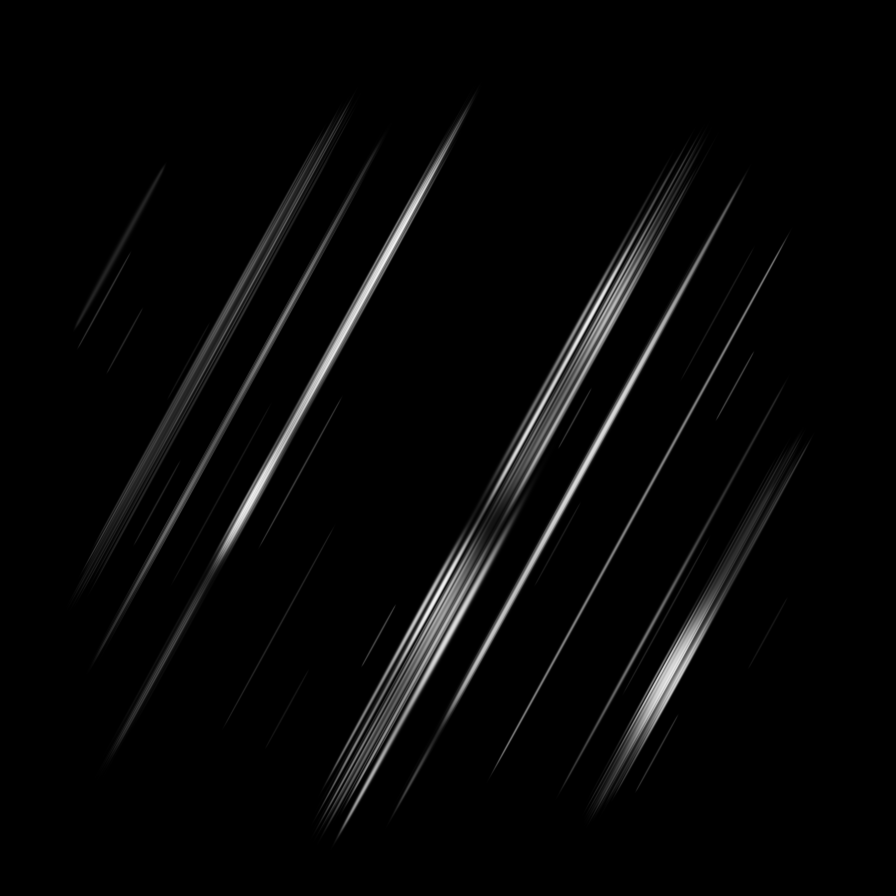
Give the GLSL for this background, as a Shadertoy shader.

```glsl
const vec2 STREAK_DIR = vec2(0.482, 0.876);
const int STRANDS = 14;
const int SCRATCHES = 16;

float hash(float n) {
    return fract(sin(n * 12.9898 + 4.137) * 43758.5453);
}

float noise(float x) {
    float cell = floor(x);
    return mix(hash(cell), hash(cell + 1.0), smoothstep(0.0, 1.0, x - cell));
}

float bump(float x, float centre, float spread) {
    float d = (x - centre) / spread;
    return exp(-d * d);
}

// Soft needle: q.x runs along it, q.y across it; ends taper to points
float needle(vec2 q, float offset, vec2 ends, float width, float blur) {
    float t = clamp((q.x - ends.x) / (ends.y - ends.x), 0.0, 1.0);
    float w = width * sqrt(4.0 * t * (1.0 - t));
    float soft = sqrt(w * w + blur * blur);
    float fade = smoothstep(0.0, 0.07, t) * smoothstep(1.0, 0.93, t);
    return bump(q.y, offset, soft) * fade * w / soft;
}

// Parallel strands with uneven brightness and staggered ends
float bundle(vec2 q, float offset, float spread, vec2 ends, float seed, float blur) {
    float light = 0.0;
    for (int i = 0; i < STRANDS; i++) {
        float k = float(i);
        float id = seed + k * 7.31;
        float place = (k + hash(id)) / float(STRANDS) - 0.5;
        float width = spread * mix(0.018, 0.065, hash(id + 1.7));
        float strength = mix(0.12, 1.0, pow(hash(id + 2.9), 1.6));
        vec2 trim = 0.12 * (ends.y - ends.x) * vec2(hash(id + 3.3), -hash(id + 4.1));
        float flicker = mix(0.45, 1.35, noise(q.x * 7.0 + id * 3.0));
        light += strength * flicker
            * needle(q, offset + place * spread, ends + trim * abs(place) * 2.0, width, blur);
    }
    return light;
}

// Sparse hairlines scattered within a disc
float scratches(vec2 q, float blur) {
    float light = 0.0;
    for (int i = 0; i < SCRATCHES; i++) {
        float k = float(i);
        float across = 0.9 * ((k + hash(k + 50.0)) / float(SCRATCHES) - 0.5);
        float reach = sqrt(0.21 - across * across);
        float halfLen = mix(0.04, 0.14, pow(hash(k + 71.0), 2.0));
        float mid = (hash(k + 93.0) * 2.0 - 1.0) * max(reach - halfLen, 0.0);
        float strength = mix(0.08, 0.4, pow(hash(k + 117.0), 2.0));
        light += strength * needle(q, across, vec2(mid - halfLen, mid + halfLen), 0.0008, blur);
    }
    return light;
}

void mainImage(out vec4 fragColor, in vec2 fragCoord) {
    vec2 p = (fragCoord - 0.5 * iResolution.xy) / iResolution.y;
    float blur = 0.6 / iResolution.y;
    vec2 q = vec2(dot(p, STREAK_DIR), dot(p, vec2(STREAK_DIR.y, -STREAK_DIR.x)));
    float u = q.x;
    float light = scratches(q, blur);

    // Dim bundles on the left
    light += 0.12 * needle(q, -0.429, vec2(-0.09, 0.13), 0.003, blur);
    float dimGlow = 0.3 + 0.3 * bump(u, 0.08, 0.15) + 0.15 * bump(u, -0.17, 0.1);
    light += dimGlow * bundle(q, -0.283, 0.022, vec2(-0.37, 0.31), 3.0, blur);
    float slimGlow = 0.2 + 0.45 * bump(u, 0.03, 0.13) + 0.4 * bump(u, -0.22, 0.09);
    light += slimGlow * (bundle(q, -0.231, 0.009, vec2(-0.425, 0.30), 19.0, blur)
        + 0.5 * needle(q, -0.231, vec2(-0.42, 0.28), 0.0018, blur));

    // Bright left beam
    float beamGlow = 0.18 + 1.3 * bump(u, 0.18, 0.09) + 0.95 * bump(u, 0.03, 0.1)
        + 1.3 * bump(u, -0.16, 0.065);
    beamGlow *= 1.0 - 0.65 * bump(u, -0.252, 0.035);
    light += beamGlow * (bundle(q, -0.164, 0.015, vec2(-0.53, 0.385), 31.0, blur)
        + 0.65 * needle(q, -0.164, vec2(-0.5, 0.38), 0.0035, blur));

    // Broad central bundle and its sharp edge
    float broadGlow = 0.25 + 1.1 * bump(u, 0.22, 0.075) + 0.6 * bump(u, 0.06, 0.08)
        + 1.2 * bump(u, -0.17, 0.075) + 0.4 * bump(u, -0.34, 0.09);
    broadGlow *= 1.0 - 0.65 * bump(u, -0.05, 0.04);
    light += broadGlow * bundle(q, 0.079, 0.036, vec2(-0.465, 0.47), 47.0, blur);
    float edgeGlow = 1.6 * bump(u, -0.18, 0.1) + 0.9 * bump(u, -0.37, 0.07);
    light += edgeGlow * needle(q, 0.1015, vec2(-0.46, 0.25), 0.0028, blur);

    // Slender lines to the right
    float lineGlow = 0.25 + 1.2 * bump(u, 0.08, 0.2) + 0.6 * bump(u, -0.18, 0.08);
    lineGlow *= 1.0 - 0.7 * bump(u, -0.286, 0.035);
    light += lineGlow * (needle(q, 0.1437, vec2(-0.41, 0.445), 0.0026, blur)
        + 0.25 * bundle(q, 0.1425, 0.010, vec2(-0.4, 0.42), 61.0, blur));
    light += 0.6 * needle(q, 0.218, vec2(-0.31, 0.405), 0.0014, blur);
    light += (0.15 + 0.35 * bump(u, -0.09, 0.12))
        * needle(q, 0.2945, vec2(-0.29, 0.26), 0.0017, blur);

    // Short flare at lower right
    float flareGlow = 0.25 + 1.7 * bump(u, -0.105, 0.065);
    light += flareGlow * (bundle(q, 0.3385, 0.026, vec2(-0.305, 0.22), 83.0, blur)
        + 0.35 * needle(q, 0.3385, vec2(-0.28, 0.15), 0.004, blur));

    fragColor = vec4(vec3(1.0 - exp(-1.3 * light)), 1.0);
}
```
